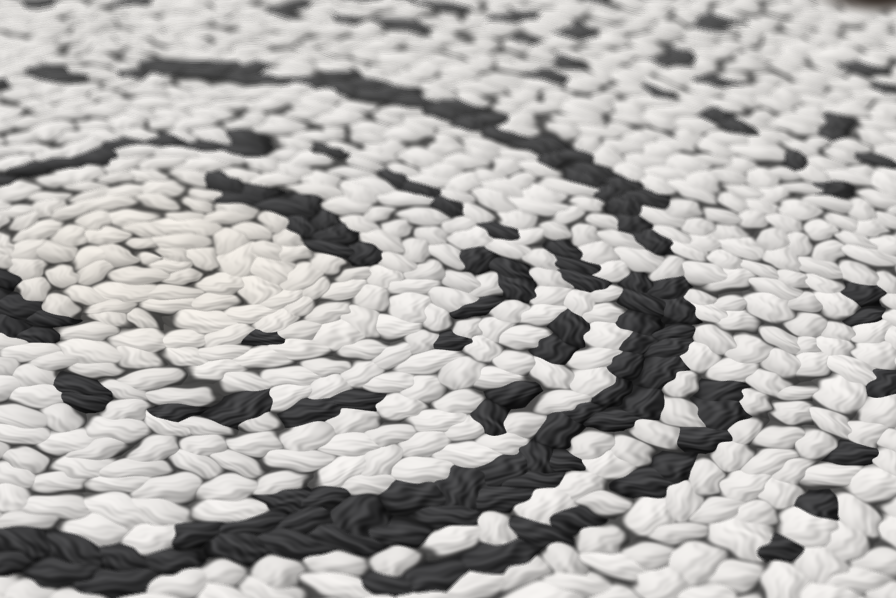
Reproduce this texture procedurally as a Shadertoy shader.

```glsl
// Braided rag rug in black and white cloth, seen at a low angle with shallow focus.

const float TAU = 6.2831853;
const float ROW = 0.0142;      // width of one braid row on the floor
const float KNOT = 0.0205;     // length of one cloth knot along its row
const int LENS_TAPS = 16;

float hash(vec2 id) {
    return fract(sin(dot(id, vec2(127.1, 311.7))) * 4375.85);
}

vec2 rotate(vec2 v, float angle) {
    float c = cos(angle), s = sin(angle);
    return vec2(c * v.x - s * v.y, s * v.x + c * v.y);
}

// Canvas to floor: rug centre at the origin, x to the right, y away from the eye.
vec2 floorPoint(vec2 p) {
    float depth = 1.626 / (2.194 - p.y);
    return vec2((p.x - 0.272) * depth / 3.56, depth - 1.0);
}

float band(float radius, float centre, float halfWidth) {
    return 1.0 - smoothstep(halfWidth * 0.85, halfWidth * 1.15, abs(radius - centre));
}

float arc(float angle, float centre, float halfSpan) {
    return smoothstep(cos(halfSpan + 0.15), cos(halfSpan - 0.15), cos(angle - centre));
}

// Chance that a knot at this place on the rug is black.
float blackChance(float r, float a) {
    float side = cos(a);
    float dip = pow(max(cos(a + 0.7), 0.0), 3.0);
    float near = max(-sin(a), 0.0);
    // Inner coil
    float core = 0.85 * arc(a, 0.55, 0.65) + 0.8 * arc(a, -2.5, 0.4) + 0.25 * arc(a, -1.2, 0.75);
    float chance = band(r, 0.084, 0.010) * core;
    // Second coil: solid on the far side, dotted on the near side
    float coil = 0.5 + 0.4 * arc(a, 1.9, 0.8);
    chance = max(chance, coil * band(r, 0.134 + 0.023 * side, 0.0078));
    // Broken ring, then the broad main ring
    float broken = band(r, 0.188 + 0.018 * arc(a, -1.5, 0.45), 0.0075);
    chance = max(chance, 0.62 * broken * arc(a, -0.65, 0.8));
    float solid = 0.95 - 0.25 * arc(a, 1.95, 0.35);
    float width = 0.0105 + 0.003 * dip + 0.003 * near;
    chance = max(chance, solid * band(r, 0.241 - 0.018 * dip, width));
    // Dotted outer rings
    chance = max(chance, 0.62 * band(r, 0.266, 0.008) * arc(a, -0.75, 0.55));
    chance = max(chance, 0.3 * band(r, 0.320, 0.010) * arc(a, -0.1, 0.85));
    chance = max(chance, 0.35 * band(r, 0.348, 0.009) * arc(a, 0.7, 0.65));
    chance = max(chance, 0.62 * band(r, 0.392, 0.013) * arc(a, 0.75, 0.55));
    chance = max(chance, 0.4 * band(r, 0.470, 0.012) * arc(a, 0.65, 0.4));
    return max(chance, 0.4 * band(r, 0.358, 0.008) * arc(a, 1.7, 0.4));
}

// Cellular search for the highest knot, then its cloth colour and light.
vec3 rugColour(vec2 ground) {
    ground += 0.0025 * sin(ground.yx * vec2(83.0, 71.0) + 2.0 * sin(ground * 47.0));
    ground += 0.0009 * sin(ground.yx * 390.0 + 2.0 * sin(ground * 230.0));
    float r = length(ground), angle = atan(ground.y, ground.x);
    float height = -9.0, black = 0.0, seed = 0.0;
    vec2 slope = vec2(0.0), cloth = vec2(0.0);
    for (int k = -1; k <= 1; k++) {
        float row = floor(r / ROW) + float(k);
        float count = max(3.0, floor(TAU * (row + 0.5) * ROW / KNOT));
        float shift = row * 0.37;
        float along = angle / TAU * count + shift;
        for (int m = -1; m <= 1; m++) {
            float cell = floor(along) + float(m);
            vec2 id = vec2(row, mod(cell, count));
            float rnd = hash(id), rnd2 = hash(id + 37.4);
            vec2 centre = vec2(cell + 0.5 + 0.45 * (rnd - 0.5), row + 0.5 + 0.45 * (rnd2 - 0.5));
            vec2 offset = vec2((along - centre.x) * KNOT / ROW, r / ROW - centre.y);
            float slant = (mod(row, 2.0) * 2.0 - 1.0) * 0.42 + 1.0 * (rnd2 - 0.5);
            vec2 local = rotate(offset, slant);
            vec2 halfSize = vec2(0.86, 0.58) * (0.88 + 0.3 * rnd);
            vec2 q = local / halfSize;
            float h = 1.0 - dot(q, q) + 0.4 * rnd2;
            if (h > height) {
                height = h;
                seed = rnd;
                cloth = local;
                slope = rotate(-2.0 * q / halfSize, -slant);
                float knotAngle = (cell + 0.5 - shift) / count * TAU;
                float chance = blackChance((row + 0.5) * ROW, knotAngle);
                black = step(hash(id + 91.7), chance);
            }
        }
    }
    // Folds run the length of each knot
    float fold = sin(cloth.y * 13.0 + 2.0 * sin(cloth.x * 3.5 + seed * TAU) + seed * 20.0);
    fold += 0.6 * sin(cloth.y * 29.0 - cloth.x * 7.0 + seed * 40.0);
    vec2 outward = ground / max(r, 0.0001);
    vec2 tangent = vec2(-outward.y, outward.x);
    vec2 tilt = tangent * slope.x + outward * (slope.y + 0.75 * fold);
    vec3 normal = normalize(vec3(-0.25 * tilt, 1.0));
    float light = max(dot(normal, normalize(vec3(-0.25, 0.45, 1.0))), 0.0);
    float open = smoothstep(-0.1, 0.42, height);

    vec3 white = vec3(0.965, 0.955, 0.945) * mix(0.46, 1.0, light) * (0.95 + 0.06 * seed);
    white *= mix(vec3(1.0), vec3(1.0, 0.99, 0.97), 1.0 - smoothstep(0.03, 0.14, r));
    vec3 dark = vec3(0.245, 0.245, 0.25) * (0.35 + 0.75 * light * light) + 0.025 * fold;
    return mix(white * mix(0.36, 1.0, open), dark * mix(0.6, 1.0, open), black);
}

void mainImage(out vec4 fragColor, in vec2 fragCoord) {
    vec2 p = fragCoord / iResolution.y;
    // Lens blur grows away from the plane of focus
    float blur = 0.0013 + 0.007 * smoothstep(0.45, 1.0, p.y)
               + 0.003 * (1.0 - smoothstep(0.0, 0.25, p.y));
    vec3 colour = vec3(0.0);
    for (int i = 0; i < LENS_TAPS; i++) {
        float t = (float(i) + 0.5) / float(LENS_TAPS);
        vec2 lens = blur * sqrt(t) * rotate(vec2(1.0, 0.0), float(i) * 2.39996);
        colour += rugColour(floorPoint(p + lens));
    }
    colour /= float(LENS_TAPS);
    // Distant haze and the shaded far corner
    colour = mix(colour, vec3(0.87, 0.87, 0.85), 0.16 * smoothstep(0.5, 1.0, p.y));
    float corner = 1.0 - smoothstep(0.2, 1.0, length((p - vec2(1.47, 1.01)) / vec2(0.13, 0.04)));
    fragColor = vec4(mix(colour, vec3(0.22, 0.19, 0.17), corner), 1.0);
}
```
